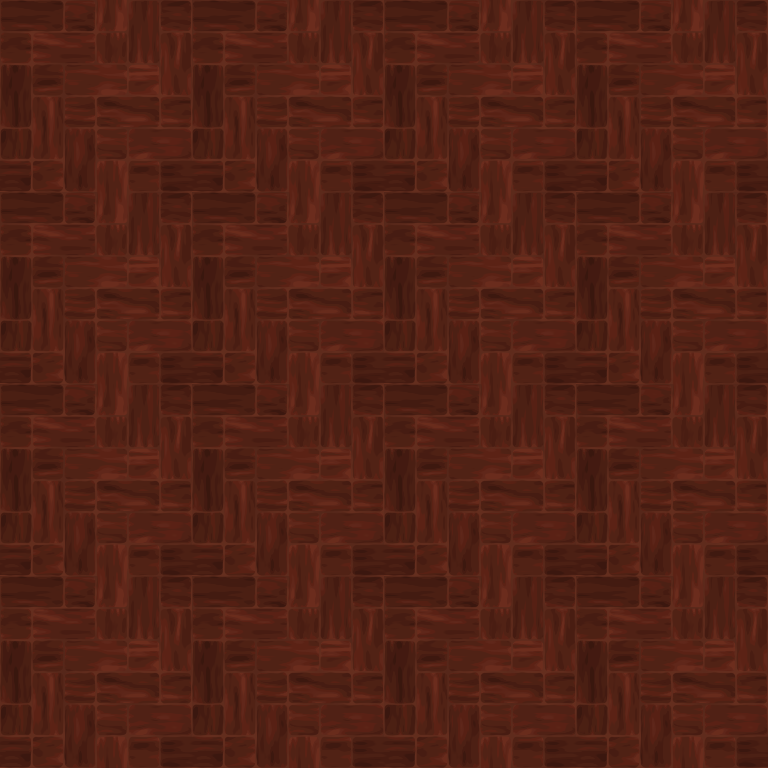
Give the GLSL for this texture, as a WebGL 1 fragment shader.

```glsl
precision highp float;
// Dark red wooden parquet: diagonal steps of long planks and square blocks with streaky grain.

uniform vec2 u_resolution;

const float REPEATS = 4.0;      // pattern tiles across and down
const float TILE_CELLS = 6.0;   // cells along one side of a tile
const float GAP = 0.026;        // half width of a joint, in cells
const float CORNER = 0.12;      // corner radius, in cells

const vec3 DEEP  = vec3(0.24, 0.095, 0.06);
const vec3 DARK  = vec3(0.28, 0.11, 0.07);
const vec3 BASE  = vec3(0.31, 0.13, 0.08);
const vec3 RED   = vec3(0.35, 0.13, 0.08);
const vec3 WARM  = vec3(0.37, 0.15, 0.10);
const vec3 LIGHT = vec3(0.41, 0.17, 0.11);
const vec3 JOINT = vec3(0.385, 0.175, 0.115);

float hash(vec2 p) {
  return fract(sin(dot(p, vec2(127.1, 311.7))) * 43758.5453);
}

float noise(vec2 p) {
  vec2 i = floor(p);
  vec2 f = fract(p);
  f = f * f * (3.0 - 2.0 * f);
  float low = mix(hash(i), hash(i + vec2(1.0, 0.0)), f.x);
  float high = mix(hash(i + vec2(0.0, 1.0)), hash(i + vec2(1.0, 1.0)), f.x);
  return mix(low, high, f.y);
}

float roundedBox(vec2 p, vec2 halfSize, float radius) {
  vec2 q = abs(p) - halfSize + radius;
  return length(max(q, 0.0)) + min(max(q.x, q.y), 0.0) - radius;
}

// Long tapering streaks; x runs along the grain, y across it
float grain(vec2 p, vec2 seed) {
  float bend = noise(vec2(p.x * 2.5, p.y * 3.0) + seed) - 0.5;
  vec2 s = vec2(p.x, p.y + 0.07 * bend);
  float broad = noise(s * vec2(1.2, 5.0) + seed);
  float fine = noise(s * vec2(1.8, 10.0) + seed + 19.0);
  return 0.5 + 1.1 * (mix(broad, fine, 0.46) - 0.5);
}

// Nearly flat bands of colour
vec3 woodColor(float shade, float soft) {
  vec3 c = mix(DEEP, DARK, smoothstep(0.15 - soft, 0.15 + soft, shade));
  c = mix(c, BASE, smoothstep(0.36 - soft, 0.36 + soft, shade));
  c = mix(c, RED, smoothstep(0.59 - soft, 0.59 + soft, shade));
  c = mix(c, WARM, smoothstep(0.73 - soft, 0.73 + soft, shade));
  return mix(c, LIGHT, smoothstep(0.83 - soft, 0.83 + soft, shade));
}

// Plank tone: upright planks alternate dark and red, even rows of the first column are dark
float plankTone(vec2 id, bool longUpright) {
  float tone = 0.18 * (hash(id + 5.3) - 0.5);
  float oddColumn = mod(id.x, 2.0);
  if (longUpright) tone += mix(-0.07, 0.08, oddColumn);
  float firstColumn = 1.0 - step(0.5, id.x);
  float evenRow = 1.0 - mod(id.y, 2.0);
  return clamp(tone - 0.14 * firstColumn * evenRow, -0.17, 0.13);
}

void main() {
  // Cells, with rows counted downwards from the top
  vec2 uv = gl_FragCoord.xy / u_resolution;
  float cells = REPEATS * TILE_CELLS;
  vec2 p = vec2(uv.x, 1.0 - uv.y) * cells;
  float pixel = cells / min(u_resolution.x, u_resolution.y);
  vec2 cell = floor(p);

  // Six diagonal kinds: 0-1 horizontal plank, 3-4 vertical plank, 2 and 5 squares
  float kind = floor(mod(cell.x - cell.y + 0.5, TILE_CELLS));
  vec2 origin = cell;
  vec2 size = vec2(1.0);
  bool upright = false;
  if (kind < 1.5) {
    origin.x -= kind;
    size.x = 2.0;
  } else if (kind > 2.5 && kind < 4.5) {
    origin.y -= 4.0 - kind;
    size.y = 2.0;
    upright = true;
  } else if (kind < 2.5) {
    upright = abs(mod(cell.y, 3.0) - 1.0) < 0.5;
  }

  // Every tile shares the same set of planks
  vec2 id = floor(mod(origin + 0.5, TILE_CELLS));
  vec2 seed = vec2(hash(id + 3.1), hash(id + 8.7)) * 60.0;
  vec2 local = p - origin;
  vec2 along = upright ? local.yx : local;
  float plankLength = upright ? size.y : size.x;

  // Plank outline with a slightly uneven edge
  float uneven = 0.03 * (noise(local * 5.0 + seed) - 0.5);
  float edge = roundedBox(local - 0.5 * size, 0.5 * size - GAP, CORNER) + uneven;

  // Shade: plank tone, grain, and pale spikes reaching in from the ends
  float tone = plankTone(id, size.y > 1.5);
  float shade = grain(along, seed) + tone;
  float toEnd = min(along.x, plankLength - along.x);
  float spike = noise(vec2(along.y * 9.0, toEnd) + seed.yx);
  shade += 0.2 * (1.0 - smoothstep(0.0, 0.5 * spike * spike + 0.04, toEnd));

  vec3 wood = woodColor(shade, 0.025 + 0.3 * pixel) * (1.0 + 0.4 * tone);
  vec3 joint = JOINT * (0.86 + 0.18 * noise(mod(p, TILE_CELLS) * 2.0));
  float cover = smoothstep(-0.7 * pixel, 0.7 * pixel, edge);
  gl_FragColor = vec4(mix(wood, joint, cover), 1.0);
}
```
